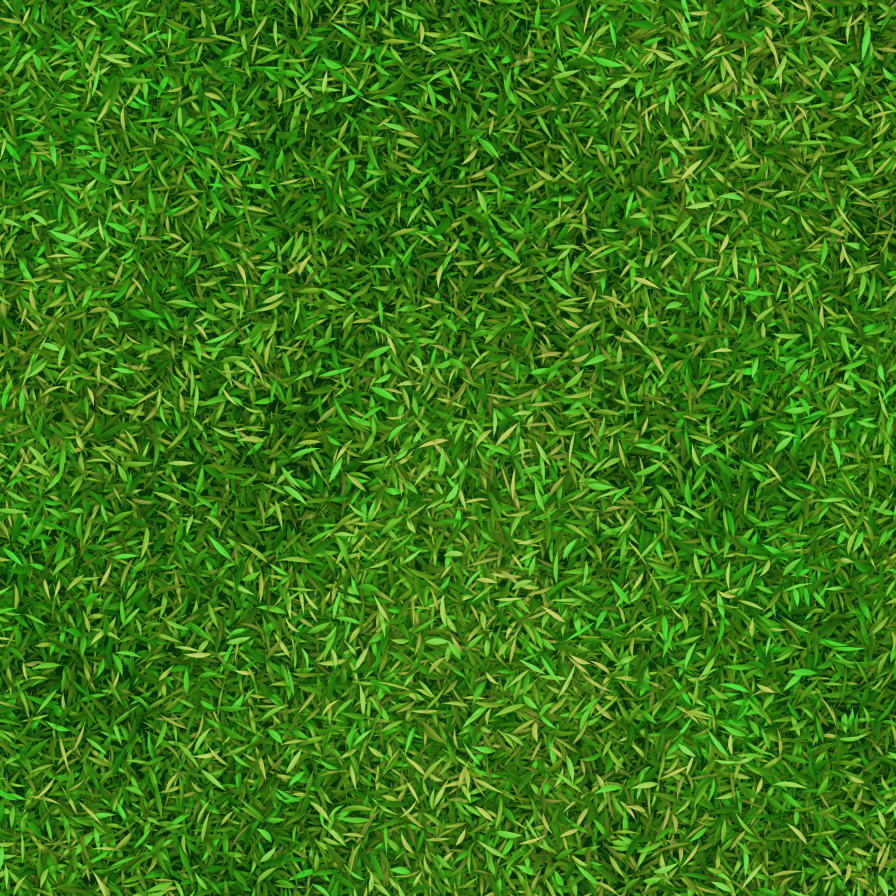
Give the GLSL for this texture, as a WebGL 1 fragment shader.

```glsl
precision highp float;

// A dense lawn seen from above: layers of short, tapered, slightly bent blades
// are scattered on jittered grids, from shaded depths up to sunlit tips.
// Tone and warmth are composited per blade, then turned into colour once.

uniform vec2 u_resolution;

const int LAYERS = 14;
const float CELL = 0.022;        // grid spacing, in canvas units
const float SHADOW_REACH = 0.0045;
const float TAU = 6.28318;

const vec3 DEEP   = vec3(0.03, 0.18, 0.025);
const vec3 SHADE  = vec3(0.12, 0.33, 0.03);
const vec3 LEAF   = vec3(0.22, 0.45, 0.06);
const vec3 FRESH  = vec3(0.31, 0.58, 0.09);
const vec3 BRIGHT = vec3(0.48, 0.75, 0.21);
const vec3 GLINT  = vec3(0.62, 0.84, 0.38);
const vec3 STRAW  = vec3(0.60, 0.68, 0.31);

vec4 hash4(vec2 p) {
  vec4 q = fract(p.xyxy * vec4(0.1031, 0.1030, 0.0973, 0.1099));
  q += dot(q, q.wzxy + 33.33);
  return fract((q.xxyz + q.yzzw) * q.zywx);
}

float valueNoise(vec2 p) {
  vec2 i = floor(p);
  vec2 f = fract(p);
  f = f * f * (3.0 - 2.0 * f);
  float low = mix(hash4(i).x, hash4(i + vec2(1.0, 0.0)).x, f.x);
  float high = mix(hash4(i + vec2(0.0, 1.0)).x, hash4(i + 1.0).x, f.x);
  return mix(low, high, f.y);
}

vec2 rotate(vec2 p, float angle) {
  float c = cos(angle);
  float s = sin(angle);
  return vec2(c * p.x + s * p.y, c * p.y - s * p.x);
}

// Returns signed distance, position along (-1 root, 1 tip), position across.
vec3 bladeShape(vec2 p, float halfLength, float halfWidth, float bend) {
  float along = clamp(p.x / halfLength, -1.0, 1.0);
  float y = p.y - bend * (along * along - 0.4);
  float width = halfWidth * (1.0 - along * along) * (1.0 - 0.35 * along);
  float dist = max(abs(y) - width, abs(p.x) - halfLength);
  return vec3(dist, along, clamp(y / halfWidth, -1.0, 1.0));
}

// Lays one layer of blades over a surface that holds (tone, warmth).
vec2 addLayer(vec2 surface, vec2 p, float layer, float depth, float feather) {
  vec2 shift = hash4(vec2(layer, 7.0)).xy;
  vec2 grid = p / CELL + shift;
  vec2 home = floor(grid);
  for (int j = -1; j <= 1; j++) {
    for (int i = -1; i <= 1; i++) {
      vec2 cell = home + vec2(float(i), float(j));
      vec2 seed = cell + layer * vec2(61.0, 89.0) + 11.0;
      vec4 place = hash4(seed);
      vec4 look = hash4(seed + 237.0);
      vec2 local = rotate((grid - cell - place.xy) * CELL, place.z * TAU);

      float warmth = look.z * 2.0 - 1.0;
      float halfLength = CELL * mix(0.48, 0.92, place.w);
      float halfWidth = mix(0.0016, 0.0032, look.x) * (1.0 - 0.2 * warmth);
      float bend = (look.y - 0.5) * 0.006;
      vec3 blade = bladeShape(local, halfLength, halfWidth, bend);

      float shadow = 1.0 - smoothstep(0.0, SHADOW_REACH, blade.x);
      surface.x *= 1.0 - 0.22 * shadow;

      float tone = 0.20 + 0.52 * depth + 0.78 * (look.w - 0.5);
      tone += 0.11 * blade.y + 0.10 * blade.z;
      float cover = 1.0 - smoothstep(-feather, feather, blade.x);
      surface = mix(surface, vec2(tone, warmth), cover);
    }
  }
  return surface;
}

vec3 grassColor(float tone, float warmth) {
  vec3 color = mix(DEEP, SHADE, smoothstep(0.03, 0.22, tone));
  color = mix(color, LEAF, smoothstep(0.18, 0.45, tone));
  color = mix(color, FRESH, smoothstep(0.42, 0.68, tone));
  color = mix(color, BRIGHT, smoothstep(0.65, 0.87, tone));
  color = mix(color, GLINT, smoothstep(0.88, 1.12, tone));
  color *= 1.0 + warmth * vec3(0.42, -0.05, 0.25);
  float dry = smoothstep(0.55, 1.1, warmth) * smoothstep(0.2, 0.6, tone);
  return mix(color, STRAW * (0.45 + 0.65 * tone), 0.75 * dry);
}

void main() {
  float side = min(u_resolution.x, u_resolution.y);
  vec2 p = gl_FragCoord.xy / side;
  float feather = max(0.7 / side, 0.0010);

  vec2 surface = vec2(0.08, 0.0);
  for (int k = 0; k < LAYERS; k++) {
    float depth = float(k) / float(LAYERS - 1);
    surface = addLayer(surface, p, float(k), depth, feather);
  }

  // Broad lush and dry patches across the lawn.
  float light = valueNoise(p * 4.0 + 3.0) + 0.6 * valueNoise(p * 13.0) - 0.8;
  float dryness = valueNoise(p * 3.5 + 40.0) + 0.5 * valueNoise(p * 11.0 + 9.0) - 0.75;
  surface += vec2(0.13 * light, 0.5 * dryness);

  gl_FragColor = vec4(grassColor(surface.x, surface.y), 1.0);
}
```
